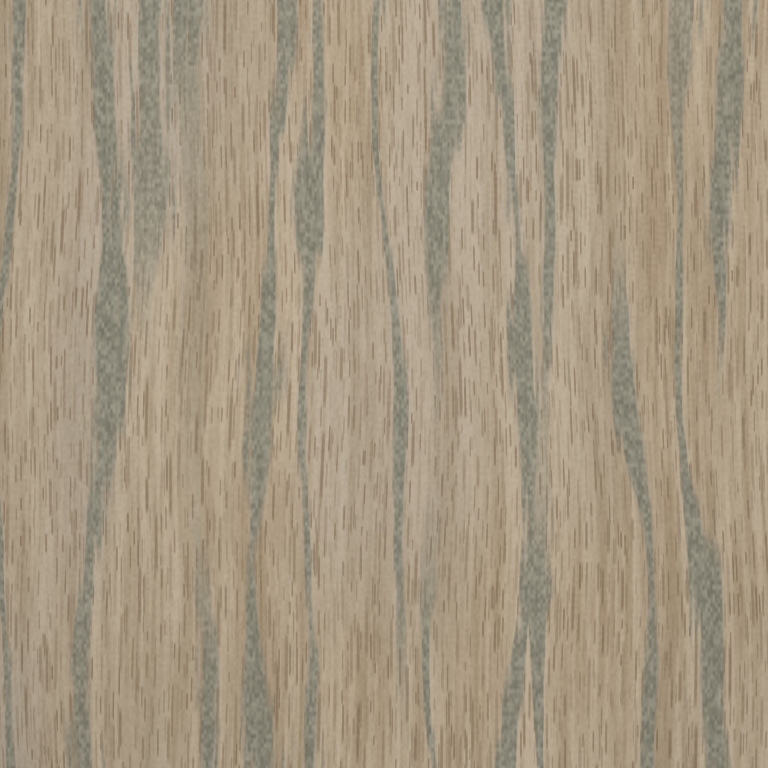
Write a three.js fragment shader that draws this texture.

```glsl
// Limed oak board: tan vertical fibres, short brown pores and wandering grey-green veins.
varying vec2 vUv;

float hash(vec2 p) {
  return fract(sin(dot(p, vec2(127.1, 311.7))) * 43758.5);
}

float noise(vec2 p) {
  vec2 cell = floor(p);
  vec2 f = fract(p);
  f = f * f * (3.0 - 2.0 * f);
  float low = mix(hash(cell), hash(cell + vec2(1.0, 0.0)), f.x);
  float high = mix(hash(cell + vec2(0.0, 1.0)), hash(cell + 1.0), f.x);
  return mix(low, high, f.y);
}

// One thin upright dash per stretched cell, with columns slid against each other.
float pores(vec2 p, vec2 scale, float seed) {
  vec2 q = p * scale;
  float column = floor(q.x);
  q.y += 9.0 * hash(vec2(column, seed));
  vec2 cell = vec2(column, floor(q.y) + seed);
  vec2 f = fract(q) - 0.5;
  f.x += 0.4 * (hash(cell + 5.3) - 0.5);
  float halfLength = mix(0.15, 0.5, hash(cell + 8.1));
  float across = 1.0 - smoothstep(0.06, 0.3, abs(f.x));
  float along = 1.0 - smoothstep(halfLength * 0.6, halfLength, abs(f.y));
  float strength = hash(cell + 2.7);
  return across * along * strength * strength;
}

// Wandering bands that swell, fade out and fray along the fibres.
float veins(vec2 p) {
  float fray = 0.6 * noise(p * vec2(150.0, 7.0)) + 0.4 * noise(p * vec2(260.0, 22.0));
  float ink = 0.0;
  for (int i = 0; i < 13; i++) {
    float id = float(i);
    float seed = hash(vec2(id, 3.0));
    float center = (id + 0.5 + 0.6 * (seed - 0.5)) / 13.0;
    center += 0.017 * sin(p.y * (3.0 + 2.5 * seed) + seed * 40.0);
    center += 0.005 * sin(p.y * 11.0 + id * 2.3);
    float swell = noise(vec2(p.y * 4.0 + id * 17.0, id));
    float halfWidth = 0.0045 + 0.024 * swell * swell * swell;
    float edge = abs(p.x - center) / halfWidth + 2.0 * (fray - 0.5);
    float presence = smoothstep(0.1, 0.5, noise(vec2(p.y * 2.5 + id * 7.0, id + 40.0)));
    ink = max(ink, presence * (1.0 - smoothstep(0.45, 1.25, edge)));
  }
  return ink;
}

void main() {
  // Gentle shared bend of the grain
  vec2 p = vUv;
  p.x += 0.006 * sin(p.y * 4.0 + p.x * 5.0) + 0.002 * sin(p.y * 13.0 + p.x * 9.0);

  // Fibre tones, from broad to fine
  float fibre = 0.3 * noise(p * vec2(28.0, 1.5))
              + 0.35 * noise(p * vec2(90.0, 4.0))
              + 0.35 * noise(p * vec2(210.0, 9.0));
  vec3 color = mix(vec3(0.645, 0.57, 0.465), vec3(0.755, 0.69, 0.595), smoothstep(0.15, 0.8, fibre));

  // Pale grey lime wash in long patches, stronger on the left
  float wash = smoothstep(0.4, 0.9, noise(p * vec2(9.0, 2.2) + 4.0));
  color = mix(color, vec3(0.70, 0.66, 0.60), 0.45 * wash + 0.2 * (1.0 - smoothstep(0.0, 0.5, vUv.x)));

  // Brown pores in three sizes
  float pore = 0.0;
  for (int i = 0; i < 3; i++) {
    float k = float(i);
    pore = max(pore, pores(p, vec2(95.0 + 38.0 * k, 9.0 + 6.0 * k), 20.0 + 31.0 * k));
  }
  color = mix(color, vec3(0.50, 0.42, 0.33), 0.65 * pore);

  // Grey-green veins with a speckled filling
  float speckle = noise(p * vec2(300.0, 170.0));
  vec3 veinColor = mix(vec3(0.45, 0.45, 0.395), vec3(0.61, 0.60, 0.54), speckle);
  color = mix(color, veinColor, 0.88 * veins(p));

  // Fine surface grain and soft shade towards the foot and sides
  color += 0.035 * (noise(vUv * vec2(330.0, 240.0) + 50.0) - 0.5);
  color *= 1.01 - 0.05 * pow(1.0 - vUv.y, 2.0) - 0.12 * pow(abs(vUv.x - 0.5), 2.0);
  gl_FragColor = vec4(color, 1.0);
}
```
